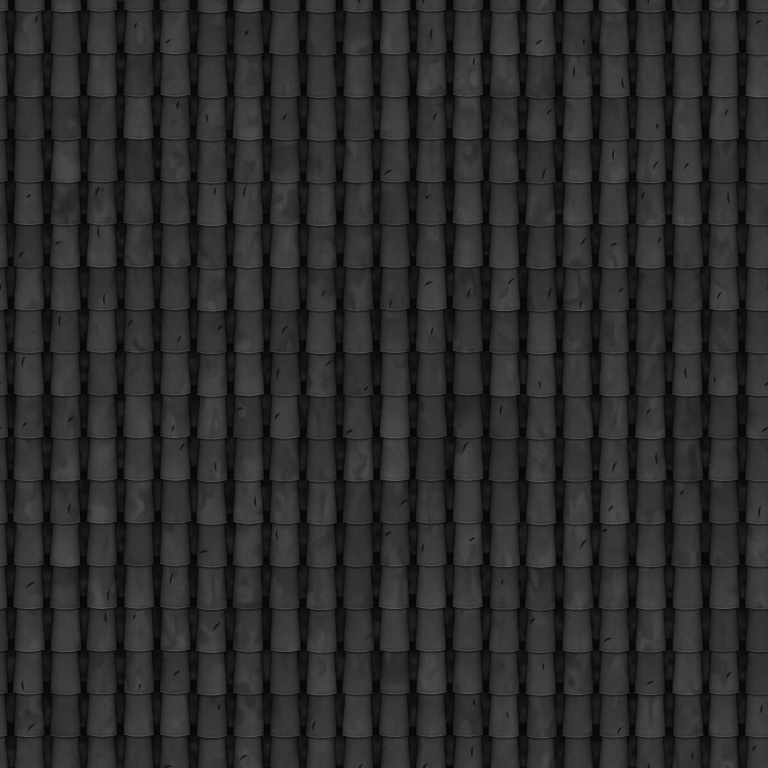
This texture is drawn by a Shadertoy shader. Its source:

```glsl
const vec2 TILES = vec2(21.0, 18.0);       // repeats across and down
const vec2 GRID_SHIFT = vec2(0.293, 0.766);
const float LOW_HALF_WIDTH = 0.42;         // tile half width at its lip, in cells
const float TOP_HALF_WIDTH = 0.355;
const float LIP_SAG = 0.05;
const float LIP_THICKNESS = 0.028;
const float FACE_GREY = 0.232;
const float LIP_LIGHT = 0.05;
const float GAP_GREY = 0.098;
const float GAP_DARK = 0.035;
const float TILE_VARIATION = 0.026;
const float STAIN_STRENGTH = 0.075;
const float SWIRL_STRENGTH = 0.022;
const float GRAIN_STRENGTH = 0.022;
const float SCRATCH_CHANCE = 0.28;
const vec2 GRAIN_CELLS = vec2(420.0, 420.0);
const vec2 MOSS_CELLS = vec2(126.0, 108.0);
const int SAMPLES = 3;                     // antialiasing grid per side

float hash(vec2 p) {
    vec3 q = fract(p.xyx * 0.1031);
    q += dot(q, q.yzx + 33.33);
    return fract((q.x + q.y) * q.z);
}

// Value noise that wraps after a whole number of cells
float noise(vec2 p, vec2 period) {
    vec2 i = floor(p), f = fract(p);
    f = f * f * (3.0 - 2.0 * f);
    vec2 a = mod(i, period), b = mod(i + 1.0, period);
    return mix(mix(hash(a), hash(vec2(b.x, a.y)), f.x),
               mix(hash(vec2(a.x, b.y)), hash(b), f.x), f.y);
}

// Dark channel between two columns of tiles
float gapGrey(vec2 uv, vec2 grid) {
    vec2 id = mod(vec2(floor(grid.x + 0.5), floor(grid.y)), TILES);
    float rise = fract(grid.y);
    float bandTop = 0.2 + 0.12 * hash(id + 71.0);
    float grey = GAP_GREY * (0.55 + 0.8 * noise(uv * MOSS_CELLS, MOSS_CELLS));
    grey = mix(GAP_DARK, grey, smoothstep(bandTop - 0.04, bandTop + 0.02, rise));
    return grey * (1.0 - 0.35 * smoothstep(0.75, 1.0, rise));
}

// Cloudy stains with thin pale swirls, different on every tile
float stains(vec2 p, vec2 id) {
    vec2 wide = vec2(1024.0);
    vec2 q = p * vec2(3.2, 2.2) + 200.0 * vec2(hash(id + 11.0), hash(id + 23.0));
    vec2 warp = vec2(noise(q * 1.3 + 40.0, wide), noise(q * 1.3 + 90.0, wide));
    float cloud = noise(q + 1.8 * warp, wide);
    float swirl = 1.0 - smoothstep(0.0, 0.07, abs(cloud - 0.58));
    float patchy = smoothstep(0.45, 0.8, noise(q * 0.8 + 150.0, wide));
    return STAIN_STRENGTH * (cloud - 0.5) * (0.4 + patchy) + SWIRL_STRENGTH * swirl * patchy;
}

// Short slanted nick on some of the tiles
float scratch(vec2 p, vec2 id) {
    vec2 center = vec2(0.5 * hash(id + 31.0) - 0.25, 0.15 + 0.7 * hash(id + 37.0));
    float angle = 0.3 + 1.5 * hash(id + 41.0);
    vec2 along = vec2(cos(angle), sin(angle));
    vec2 d = p - center;
    float bend = 1.5 * dot(d, along) * dot(d, along);
    vec2 e = vec2(dot(d, along) / (0.09 + 0.1 * hash(id + 43.0)),
                  (dot(d, vec2(-along.y, along.x)) + bend) / 0.035);
    return (1.0 - smoothstep(0.4, 1.0, length(e))) * step(hash(id + 47.0), SCRATCH_CHANCE);
}

float roofGrey(vec2 uv) {
    vec2 grid = uv * TILES - GRID_SHIFT;
    float column = mod(floor(grid.x), TILES.x);
    float x = fract(grid.x) - 0.5;

    // Curved lip splits the column into rows
    float sag = LIP_SAG * (1.0 - min(x * x / (LOW_HALF_WIDTH * LOW_HALF_WIDTH), 1.0));
    float y = grid.y + sag + 0.04 * (hash(vec2(column, 5.0)) - 0.5);
    vec2 id = vec2(column, mod(floor(y), TILES.y));
    float rise = fract(y);

    // Tapered outline, slightly shifted and tilted
    x += 0.035 * (hash(id + 3.0) - 0.5) + 0.05 * (hash(id + 7.0) - 0.5) * (rise - 0.5);
    float halfWidth = mix(LOW_HALF_WIDTH, TOP_HALF_WIDTH, smoothstep(0.0, 1.0, rise));
    float side = abs(x) / halfWidth;
    float cover = 1.0 - smoothstep(halfWidth - 0.02, halfWidth + 0.01, abs(x));

    // Rounded face with wear
    vec2 p = vec2(x, rise);
    float face = FACE_GREY + TILE_VARIATION * (2.0 * hash(id + 17.0) - 1.0);
    face += stains(p, id);
    face += GRAIN_STRENGTH * (noise(uv * GRAIN_CELLS, GRAIN_CELLS) - 0.5);
    face *= 1.0 - 0.48 * pow(min(side, 1.0), 3.5);
    face *= 1.04 - 0.14 * rise;
    face *= 1.0 - 0.65 * scratch(p, id);

    // Pale lip, crease above it and the shadow it casts on the tile below
    float lip = 1.0 - smoothstep(LIP_THICKNESS * 0.7, LIP_THICKNESS * 1.3, rise);
    float crease = smoothstep(0.02, 0.045, rise) * (1.0 - smoothstep(0.045, 0.09, rise));
    face += LIP_LIGHT * lip * (1.0 - 0.4 * side);
    face *= 1.0 - 0.1 * crease;
    face *= 1.0 - 0.5 * smoothstep(0.93, 1.0, rise);

    float contact = 1.0 - 0.4 * (1.0 - smoothstep(0.0, 0.07, abs(x) - halfWidth));
    return mix(gapGrey(uv, grid) * contact, face, cover);
}

void mainImage(out vec4 fragColor, in vec2 fragCoord) {
    float grey = 0.0;
    for (int j = 0; j < SAMPLES; j++)
        for (int i = 0; i < SAMPLES; i++) {
            vec2 offset = (vec2(i, j) + 0.5) / float(SAMPLES) - 0.5;
            grey += roofGrey(fract((fragCoord + offset) / iResolution.xy));
        }
    fragColor = vec4(vec3(grey / float(SAMPLES * SAMPLES)), 1.0);
}
```
